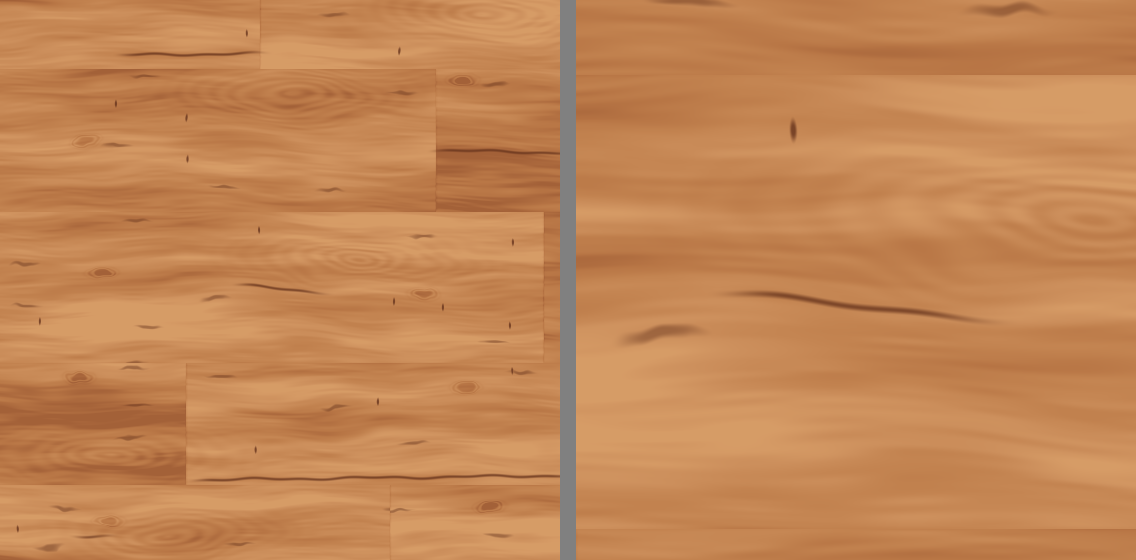
Left, the full canvas; right, a detail of the centre.
Give the GLSL for this texture, as a Shadertoy shader.

```glsl
const vec3 UMBER = vec3(0.64, 0.38, 0.22);
const vec3 RUSSET = vec3(0.72, 0.46, 0.27);
const vec3 HONEY = vec3(0.76, 0.51, 0.31);
const vec3 AMBER = vec3(0.80, 0.56, 0.36);
const vec3 STRAW = vec3(0.84, 0.61, 0.40);
const vec3 BARK = vec3(0.40, 0.20, 0.11);

// Rows run from bottom to top; each holds a left and a right plank.
const float ROW_TOP[4] = float[4](0.134, 0.352, 0.622, 0.876);
const float JOINT_X[5] = float[5](0.697, 0.333, 0.971, 0.779, 0.465);
const vec2 PLANK_TONE[5] = vec2[5](vec2(-0.06, 0.14), vec2(-0.10, 0.0),
    vec2(0.15, -0.14), vec2(-0.10, -0.20), vec2(-0.04, 0.22));
const vec2 ARCH_CENTRE[5] = vec2[5](vec2(0.30, 0.05), vec2(0.20, 0.19),
    vec2(0.64, 0.535), vec2(0.52, 0.83), vec2(0.86, 0.98));
// Start x, end x, middle y, slope
const vec4 CRACK[5] = vec4[5](vec4(0.12, 0.22, 0.043, 0.0),
    vec4(0.333, 1.05, 0.147, 0.012), vec4(0.41, 0.60, 0.484, -0.09),
    vec4(0.76, 1.05, 0.729, -0.02), vec4(0.20, 0.49, 0.903, 0.012));

const float BASE_TONE = 0.58;
const float STREAK_GAIN = 0.74;
const float RING_GAIN = 0.11;
const float RING_FREQ = 650.0;
const float SEAM_WIDTH = 0.0016;
const float SEAM_DEPTH = 0.13;
const float CRACK_WIDTH = 0.0024;

float hash(vec2 p) {
    vec3 q = fract(p.xyx * 0.1031);
    q += dot(q, q.yzx + 33.33);
    return fract((q.x + q.y) * q.z);
}

float noise(vec2 p) {
    vec2 i = floor(p), f = fract(p);
    f = f * f * (3.0 - 2.0 * f);
    return mix(mix(hash(i), hash(i + vec2(1, 0)), f.x),
               mix(hash(i + vec2(0, 1)), hash(i + vec2(1, 1)), f.x), f.y) - 0.5;
}

// Long fibres in finer and finer layers
float streaks(vec2 p) {
    float sum = 0.0, gain = 1.0;
    vec2 scale = vec2(2.2, 20.0);
    for (int i = 0; i < 4; i++) {
        sum += gain * noise(p * scale + float(i) * 17.3);
        scale *= vec2(2.1, 2.3);
        gain *= 0.68;
    }
    return sum;
}

// One soft ellipse in some cells of a jittered grid
float flecks(vec2 p, vec2 grid, vec2 size, float density) {
    vec2 id = floor(p * grid) + grid * 3.0;
    vec2 jitter = vec2(hash(id + 5.1), hash(id + 9.7));
    vec2 offset = (fract(p * grid) - 0.25 - 0.5 * jitter) / grid;
    float present = step(hash(id + 2.3), density);
    return present * (1.0 - smoothstep(0.25, 1.0, length(offset / size)));
}

vec3 woodColour(float t) {
    t = clamp(t, 0.0, 1.0) * 4.0;
    vec3 c = mix(UMBER, RUSSET, clamp(t, 0.0, 1.0));
    c = mix(c, HONEY, clamp(t - 1.0, 0.0, 1.0));
    c = mix(c, AMBER, clamp(t - 2.0, 0.0, 1.0));
    return mix(c, STRAW, clamp(t - 3.0, 0.0, 1.0));
}

void mainImage(out vec4 fragColor, in vec2 fragCoord) {
    vec2 p = fragCoord / iResolution.xy;
    float pixel = 1.0 / iResolution.y;

    // Plank lookup and distance to the nearest seam
    int row = 0;
    float rowGap = 1.0;
    for (int i = 0; i < 4; i++) {
        row += int(step(ROW_TOP[i], p.y));
        rowGap = min(rowGap, abs(p.y - ROW_TOP[i]));
    }
    float jointGap = p.x - JOINT_X[row];
    float side = smoothstep(-pixel, pixel, jointGap);
    float seed = float(row) * 7.0 + step(0.0, jointGap) * 3.5;

    // Wavy grain
    vec2 g = p;
    g.y += 0.006 * sin(p.x * 8.0 + seed) + 0.003 * sin(p.x * 23.0 + p.y * 40.0 + seed);
    g.y += 0.008 * noise(p * vec2(9.0, 24.0) + seed);
    float tone = BASE_TONE + mix(PLANK_TONE[row].x, PLANK_TONE[row].y, side);
    tone += STREAK_GAIN * streaks(g + seed * 3.1);

    // Arched growth rings
    float radius = length((g - ARCH_CENTRE[row]) * vec2(0.28, 1.0));
    radius += 0.009 * noise(p * vec2(14.0, 40.0));
    tone += RING_GAIN * sin(radius * RING_FREQ) * exp(-radius * radius * 420.0);

    // Seams
    float seam = max(0.5 * (1.0 - smoothstep(0.0, SEAM_WIDTH + pixel, rowGap)),
                     1.0 - smoothstep(0.0, SEAM_WIDTH + pixel, abs(jointGap)));
    tone -= SEAM_DEPTH * seam;

    // Knots, dashes and ticks
    vec2 ragged = g + 0.006 * vec2(noise(p * 90.0), noise(p * 70.0 + 31.0));
    float knot = flecks(ragged, vec2(3.0, 5.0), vec2(0.038, 0.016), 0.3);
    float dash = flecks(ragged, vec2(6.0, 16.0), vec2(0.032, 0.0045), 0.22);
    float tick = flecks(p + 0.002 * noise(p * 60.0), vec2(8.0), vec2(0.003, 0.009), 0.16);
    tone -= 0.35 * knot * (1.0 + 0.6 * sin(knot * 14.0));

    // One tapering crack per row with a soft stain around it
    vec4 crack = CRACK[row];
    float path = crack.z + crack.w * (p.x - 0.5 * (crack.x + crack.y))
               + 0.0015 * sin(p.x * 31.0) + 0.001 * sin(p.x * 73.0);
    float taper = smoothstep(crack.x, crack.x + 0.05, p.x)
                * (1.0 - smoothstep(crack.y - 0.07, crack.y, p.x));
    float away = abs(p.y - path);
    float line = taper * (1.0 - smoothstep(0.0, CRACK_WIDTH + pixel, away));
    tone -= 0.25 * taper * exp(-away * 140.0);

    float dark = max(max(0.75 * line, 0.45 * dash), 0.8 * tick);
    fragColor = vec4(mix(woodColour(tone), BARK, dark), 1.0);
}
```
